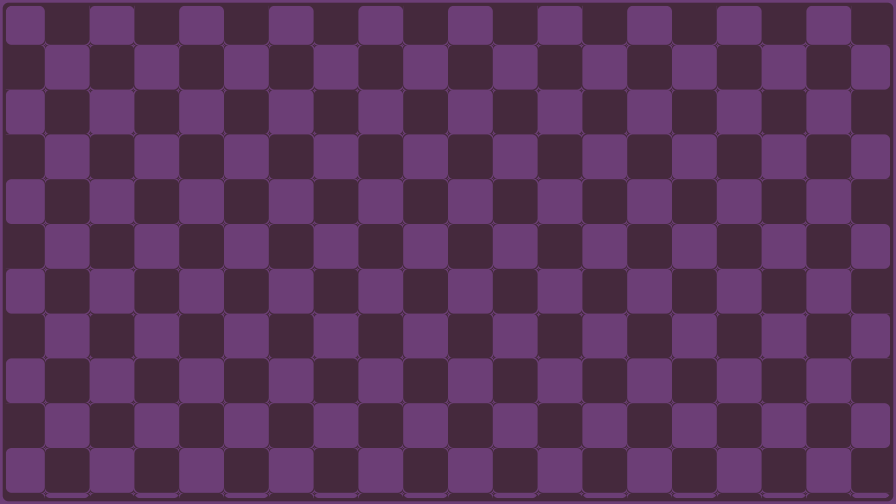
This pattern is drawn by a Shadertoy shader. Its source:

```glsl
#define COLUMNS 20.0
#define LIGHT vec3(0.424, 0.243, 0.463)
#define DARK vec3(0.270, 0.161, 0.240)
// Lengths in cell widths
#define CORNER_RADIUS 0.13
#define CORNER_LINE 0.03
#define RIM_OUTER 0.06
#define RIM_INNER 0.13

float roundedBox(vec2 p, vec2 low, vec2 high, float radius) {
    vec2 q = abs(p - 0.5 * (low + high)) - 0.5 * (high - low) + radius;
    return length(max(q, 0.0)) + min(max(q.x, q.y), 0.0) - radius;
}

float coverage(float dist, float pixel) {
    return clamp(0.5 - dist / pixel, 0.0, 1.0);
}

void mainImage(out vec4 fragColor, in vec2 fragCoord) {
    // Square cells, counted from the top left
    float pixel = COLUMNS / iResolution.x;
    vec2 size = iResolution.xy * pixel;
    vec2 p = vec2(fragCoord.x, iResolution.y - fragCoord.y) * pixel;
    vec2 cell = floor(p);
    bool isLight = mod(cell.x + cell.y, 2.0) < 0.5;

    // Light cells stop short of the rim
    vec2 low = cell;
    vec2 high = cell + 1.0;
    float wholeCell = roundedBox(p, low, high, CORNER_RADIUS);
    if (isLight) {
        low = max(low, vec2(RIM_INNER));
        high = min(high, size - RIM_INNER);
    }
    float clippedCell = roundedBox(p, low, high, CORNER_RADIUS);

    // Cell body, a contrasting arc at each corner, and the tip beyond it
    float body = coverage(clippedCell, pixel);
    float tip = 1.0 - coverage(wholeCell - CORNER_LINE, pixel);
    float own = clamp(body + tip, 0.0, 1.0);
    float light = isLight ? own : 1.0 - own;

    // Light frame around the canvas, edged by a dark rim
    float outer = roundedBox(p, vec2(RIM_OUTER), size - RIM_OUTER, CORNER_RADIUS);
    float inner = roundedBox(p, vec2(RIM_INNER), size - RIM_INNER, CORNER_RADIUS);
    light *= coverage(inner, pixel);
    light = mix(1.0, light, coverage(outer, pixel));

    fragColor = vec4(mix(DARK, LIGHT, light), 1.0);
}
```
